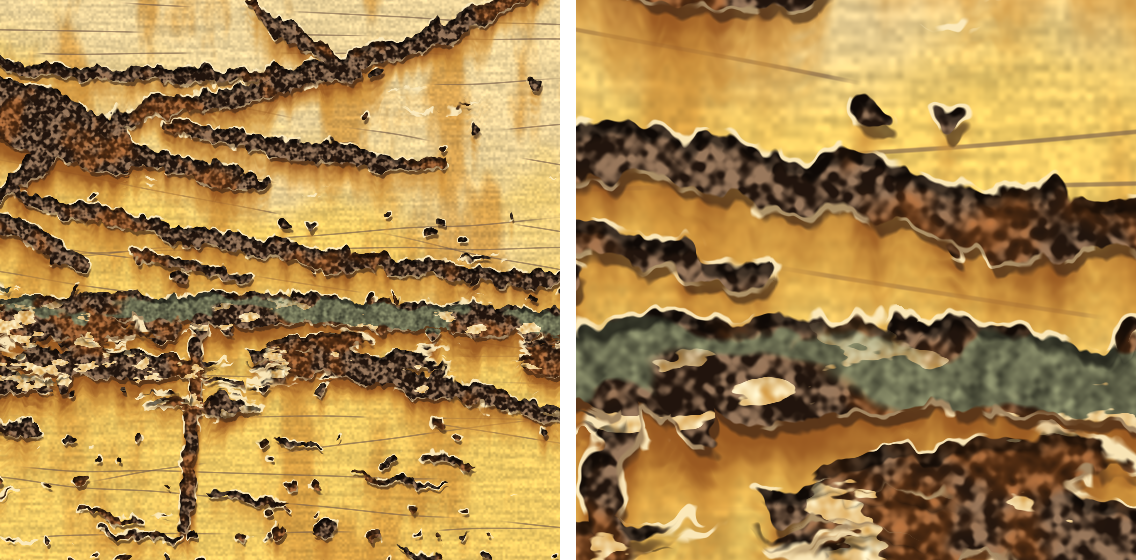
Left: the whole. Right: its middle third, enlarged.
Reproduce this texture procedurally as a three.js fragment shader.

```glsl
// Weathered yellow paint on metal, torn by ragged rusty gouges, chips and scratches.
#define RAGGED 0.036
#define LIP_WIDTH 0.0042
#define STAIN_STEP 0.015
#define PIT_SCALE 150.0
#define CHIP_CHANCE 0.3
#define BAND_HEIGHT 0.36
#define SCRATCHES 20
varying vec2 vUv;
const vec3 GOLD = vec3(0.96, 0.81, 0.40);
const vec3 CREAM = vec3(0.94, 0.84, 0.61);
const vec3 OCHRE = vec3(0.82, 0.58, 0.23);
const vec3 RUST = vec3(0.55, 0.29, 0.10);
const vec3 SOOT = vec3(0.13, 0.08, 0.05);
const vec3 METAL = vec3(0.60, 0.47, 0.36);
const vec3 PRIMER = vec3(0.42, 0.43, 0.32);
const vec3 FLAKE = vec3(0.99, 0.92, 0.74);

float hash(vec2 p) {
  vec3 q = fract(p.xyx * 0.1031);
  q += dot(q, q.yzx + 33.33);
  return fract((q.x + q.y) * q.z);
}
float noise(vec2 p) {
  vec2 i = floor(p), f = fract(p);
  f = f * f * (3.0 - 2.0 * f);
  return mix(mix(hash(i), hash(i + vec2(1, 0)), f.x),
             mix(hash(i + vec2(0, 1)), hash(i + vec2(1, 1)), f.x), f.y);
}
float fbm(vec2 p) {
  float sum = 0.0, amp = 0.533;
  for (int i = 0; i < 4; i++) {
    sum += amp * noise(p);
    p = mat2(1.66, 1.24, -1.24, 1.66) * p + 11.3;
    amp *= 0.5;
  }
  return sum;
}

// Bowed stroke with tapered ends, from ends.xy to ends.zw
float gouge(vec2 p, vec4 ends, float bow, float width) {
  vec2 along = ends.zw - ends.xy;
  float t = clamp(dot(p - ends.xy, along) / dot(along, along), 0.0, 1.0);
  float arch = 4.0 * t * (1.0 - t);
  return length(p - ends.xy - along * t - vec2(0.0, bow * arch)) - width * (0.4 + 0.6 * sqrt(arch));
}

// One jittered chip in some of the grid cells
float chip(vec2 p, float cells) {
  vec2 g = p * cells, id = floor(g);
  if (hash(id + 5.0) > CHIP_CHANCE * (1.3 - p.y)) return 1.0;
  vec2 v = g - id - 0.35 - 0.3 * vec2(hash(id + 17.0), hash(id + 41.0));
  v.y += v.x * (hash(id + 63.0) - 0.5);
  return (length(v * vec2(1.0, 1.3)) - mix(0.08, 0.24, hash(id + 29.0))) / cells;
}

// Signed distance to bare metal: negative where the paint is gone
float damage(vec2 p) {
  vec2 q = p + RAGGED * (vec2(fbm(p * 19.0), fbm(p * vec2(32.0, 19.0) + 7.3)) - 0.5);
  q += 0.009 * (vec2(noise(p * 95.0), noise(p * vec2(110.0, 70.0) + 4.0)) - 0.5);
  // sweeping gouges
  float d = gouge(q, vec4(-0.02, 0.64, 0.42, 0.83), 0.045, 0.022);
  d = min(d, gouge(q, vec4(0.36, 0.82, 0.98, 1.03), -0.025, 0.021));
  d = min(d, gouge(q, vec4(-0.05, 0.90, 0.55, 0.88), -0.025, 0.011));
  d = min(d, gouge(q, vec4(-0.06, 0.84, 0.23, 0.72), 0.0, 0.058));
  d = min(d, gouge(q, vec4(0.44, 0.99, 0.64, 0.86), 0.0, 0.012));
  d = min(d, gouge(q, vec4(0.30, 0.78, 0.79, 0.71), -0.015, 0.017));
  d = min(d, gouge(q, vec4(0.17, 0.76, 0.47, 0.67), -0.01, 0.017));
  d = min(d, gouge(q, vec4(-0.03, 0.67, 1.05, 0.50), -0.035, 0.017));
  d = min(d, gouge(q, vec4(-0.03, 0.61, 0.15, 0.52), 0.01, 0.020));
  d = min(d, gouge(q, vec4(0.23, 0.55, 0.45, 0.50), 0.0, 0.010));
  // primer strip, lower sweep and vertical tear
  d = min(d, gouge(q, vec4(0.03, 0.455, 1.08, 0.42), 0.008, 0.026));
  d = min(d, gouge(q, vec4(0.45, 0.37, 1.05, 0.24), 0.01, 0.016));
  d = min(d, gouge(q, vec4(0.355, 0.44, 0.33, 0.05), 0.0, 0.012));
  // short scars across the lower quarter
  for (int i = 0; i < 7; i++) {
    float k = float(i), x = hash(vec2(k, 3.0)) * 1.1 - 0.1, y = 0.02 + 0.033 * k;
    d = min(d, gouge(q, vec4(x, y, x + 0.06 + 0.1 * hash(vec2(k, 8.0)), y - 0.02), 0.0, 0.006));
  }
  // flaking horizontal band
  float e = (p.y - BAND_HEIGHT) / 0.11;
  d = min(d, (0.86 - fbm(q * vec2(7.0, 26.0) + 3.0) - 0.38 * exp(-e * e)) * 0.07);
  return min(d, min(chip(q, 11.0), chip(q + 0.37, 23.0)));
}

vec3 paintColor(vec2 p) {
  float height = p.y + 0.3 * (p.x - 0.5) + 0.5 * (fbm(p * vec2(6.0, 9.0)) - 0.5);
  vec3 col = mix(GOLD, CREAM, smoothstep(0.5, 0.9, height));
  col = mix(col, OCHRE, 0.75 * smoothstep(0.48, 0.75, fbm(p * vec2(15.0, 5.0) + 21.0)));
  col *= 0.82 + 0.16 * noise(p * vec2(16.0, 190.0)) + 0.17 * noise(p * 230.0);
  // long hairline scratches
  for (int i = 0; i < SCRATCHES; i++) {
    float k = float(i), y = (k + hash(vec2(k, 2.0))) / float(SCRATCHES);
    float off = abs(p.y - y - (hash(vec2(k, 9.0)) - 0.6) * 0.35 * (p.x - 0.5) - 0.008 * noise(p * 7.0));
    float broken = smoothstep(0.4, 0.6, noise(vec2(p.x * 7.0, k * 7.0)));
    col = mix(col, METAL * 0.8, 0.65 * broken * smoothstep(0.002, 0.0006, off));
  }
  return col;
}

vec3 metalColor(vec2 p, float rim) {
  float pits = 0.55 * noise(p * PIT_SCALE) + 0.45 * noise(mat2(1.3, 1.1, -1.1, 1.3) * p * PIT_SCALE);
  vec3 col = mix(SOOT, METAL, smoothstep(0.34, 0.76, pits));
  col = mix(col, RUST * (0.4 + 1.3 * pits), 0.55 * smoothstep(0.5, 0.68, fbm(p * 15.0)));
  // greenish primer and curled pale flakes inside the band
  float strip = abs(p.y - 0.462 + 0.04 * p.x + 0.05 * (fbm(p * 22.0) - 0.5));
  col = mix(col, PRIMER * (0.5 + pits), smoothstep(0.025, 0.02, strip) * smoothstep(0.4, 0.46, fbm(p * vec2(7.0, 12.0) + 40.0)));
  float flake = smoothstep(0.63, 0.65, fbm(p * vec2(20.0, 46.0) + 60.0));
  col = mix(col, mix(OCHRE, FLAKE, pits * 1.3), flake * smoothstep(0.13, 0.07, abs(p.y - BAND_HEIGHT)));
  return col * (1.0 - 0.55 * rim);
}

void main() {
  vec2 p = vUv;
  float d = damage(p), above = damage(p + vec2(-0.003, 0.008)), stain = 0.0;
  // rust running down from every wound
  float streak = 0.3 + 0.7 * noise(vec2(p.x * 34.0, p.y * 4.0)) + 0.4 * noise(vec2(p.x * 95.0, p.y * 9.0));
  for (int i = 1; i < 7; i++) {
    float k = float(i), drop = (k - 0.5 * noise(p * 60.0)) * STAIN_STEP * streak;
    stain += (1.0 - k / 7.0) / 2.2 * smoothstep(0.01, -0.01, damage(p + vec2(0.0, drop)));
  }
  vec3 paint = mix(paintColor(p), OCHRE, 0.75 * smoothstep(0.0, 0.6, stain));
  paint = mix(paint, RUST, 0.8 * smoothstep(0.4, 1.1, stain));
  // cast shadow below and bright torn lip around the paint edge
  float shadow = smoothstep(0.001, -0.003, above);
  paint = mix(paint, SOOT * 1.5, 0.6 * shadow);
  float lip = smoothstep(LIP_WIDTH, LIP_WIDTH * 0.6, d) * smoothstep(0.38, 0.55, noise(p * 60.0));
  paint = mix(paint, FLAKE, lip * (0.95 - 0.5 * shadow));
  vec3 metal = metalColor(p, smoothstep(-0.003, 0.003, above));
  gl_FragColor = vec4(mix(metal, paint, smoothstep(-0.001, 0.001, d)), 1.0);
}
```
